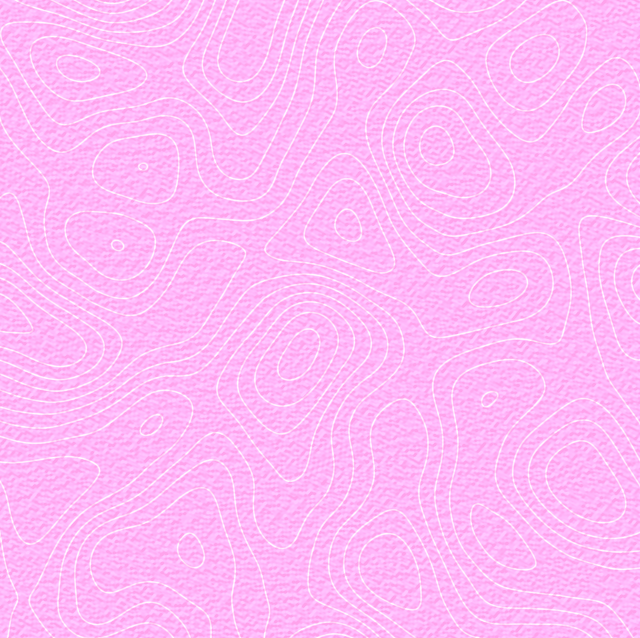
Write a Shadertoy shader that draws this pattern.

```glsl
const vec3 SHADE_PINK = vec3(1.0, 0.635, 0.92);
const vec3 BASE_PINK = vec3(1.0, 0.716, 0.98);
const vec3 LIGHT_PINK = vec3(1.0, 0.785, 1.0);
const vec3 LINE_WHITE = vec3(1.0, 0.98, 1.0);

float hash(vec2 p) {
    return fract(sin(dot(p, vec2(127.1, 311.7))) * 43758.5453);
}

vec2 fade(vec2 t) {
    return t * t * t * (t * (t * 6.0 - 15.0) + 10.0);
}

vec2 rotate(vec2 p, float angle) {
    float c = cos(angle), s = sin(angle);
    return vec2(c * p.x - s * p.y, s * p.x + c * p.y);
}

// Slope of a random unit gradient at a lattice corner
float cornerSlope(vec2 cell, vec2 offset) {
    float angle = 6.2832 * hash(cell);
    return dot(vec2(cos(angle), sin(angle)), offset);
}

float gradientNoise(vec2 p) {
    vec2 cell = floor(p), f = fract(p), u = fade(f), e = vec2(1.0, 0.0);
    float low = mix(cornerSlope(cell, f), cornerSlope(cell + e.xy, f - e.xy), u.x);
    float high = mix(cornerSlope(cell + e.yx, f - e.yx), cornerSlope(cell + e.xx, f - e.xx), u.x);
    return mix(low, high, u.y);
}

float valueNoise(vec2 p) {
    vec2 cell = floor(p), u = fade(fract(p)), e = vec2(1.0, 0.0);
    float low = mix(hash(cell), hash(cell + e.xy), u.x);
    float high = mix(hash(cell + e.yx), hash(cell + e.xx), u.x);
    return mix(low, high, u.y);
}

// Terrain height, measured in contour steps
float terrain(vec2 p, float scale, float steps) {
    vec2 q = rotate(p, 0.35) * scale + vec2(7.3, 3.6);
    return steps * (gradientNoise(q) + 0.1 * gradientNoise(q * 2.1 + 19.0));
}

// Contour coverage with an even width, from height over slope
float contour(vec2 p, float width) {
    const float scale = 4.1, steps = 10.0, d = 0.0008;
    float h = terrain(p, scale, steps);
    vec2 slope = vec2(terrain(p + vec2(d, 0.0), scale, steps),
                      terrain(p + vec2(0.0, d), scale, steps)) - h;
    float gap = abs(fract(h) - 0.5) * d / max(length(slope), 1e-5);
    return 1.0 - smoothstep(0.0, width, gap);
}

// Embossed paper grain on a tilted lattice, lit along the given direction
float paperRelief(vec2 p, vec2 grain, vec2 light) {
    vec2 q = rotate(p * grain, 0.6), l = rotate(light, 0.6);
    return valueNoise(q - l) - valueNoise(q + l);
}

void mainImage(out vec4 fragColor, in vec2 fragCoord) {
    vec2 p = fragCoord / iResolution.y;
    float lineWidth = max(0.0024, 1.2 / iResolution.y);

    // Paper relief and the shaded side of the lines
    float relief = 2.1 * paperRelief(p, vec2(205.0, 250.0), vec2(-0.2, 0.5));
    float line = contour(p, lineWidth);
    float groove = contour(p + vec2(-0.0022, 0.0022), lineWidth);
    float shade = clamp(relief - 0.35 * groove, -1.0, 1.0);

    // Pink paper, then the pale contours broken up by the grain
    vec3 color = mix(BASE_PINK, SHADE_PINK, max(-shade, 0.0));
    color = mix(color, LIGHT_PINK, max(shade, 0.0));
    color = mix(color, LINE_WHITE, line * clamp(0.8 + 0.25 * relief, 0.0, 1.0));
    fragColor = vec4(color, 1.0);
}
```
